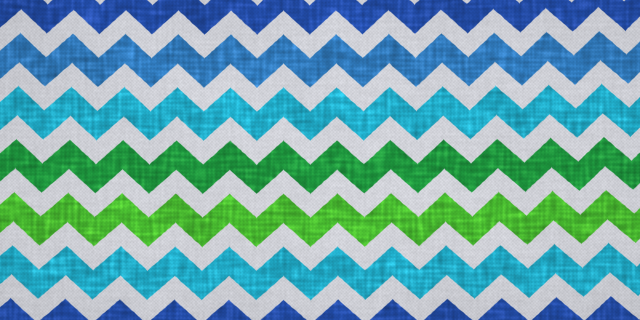
Reproduce this pattern procedurally as a WebGL 1 fragment shader.

```glsl
precision highp float;

uniform vec2 u_resolution;

// Lengths are in canvas heights
const float ZIG_PERIOD = 0.1667;
const float ZIG_HEIGHT = 0.075;
const float ROW_PITCH = 0.1659;
const float BAND_SHARE = 0.55;
const float FIRST_ROW = -0.0586;
const float CENTRE_PEAK = 0.886;

vec2 gradientAt(vec2 cell) {
  float angle = 6.2832 * fract(sin(dot(cell, vec2(127.1, 311.7))) * 43758.5);
  return vec2(cos(angle), sin(angle));
}

float gradientNoise(vec2 p) {
  vec2 i = floor(p);
  vec2 f = fract(p);
  vec2 w = f * f * f * (f * (f * 6.0 - 15.0) + 10.0);
  float a = dot(gradientAt(i), f);
  float b = dot(gradientAt(i + vec2(1.0, 0.0)), f - vec2(1.0, 0.0));
  float c = dot(gradientAt(i + vec2(0.0, 1.0)), f - vec2(0.0, 1.0));
  float d = dot(gradientAt(i + 1.0), f - 1.0);
  return mix(mix(a, b, w.x), mix(c, d, w.x), w.y);
}

// 1 at whole numbers, 0 halfway between them
float triangleWave(float x) {
  return abs(fract(x) - 0.5) * 2.0;
}

// Long thin streaks along both thread directions
float slubs(vec2 p, float along, float across) {
  return gradientNoise(p * vec2(along, across))
       + gradientNoise(p.yx * vec2(along, across) + 37.0);
}

// Crossing threads, alternately over and under
float weave(vec2 p, float threads) {
  vec2 t = sin(p * threads * 6.2832);
  return t.x * t.y;
}

vec3 bandColour(float row) {
  float k = mod(row, 6.0);
  if (k < 0.5) return vec3(0.13, 0.29, 0.64);
  if (k < 1.5) return vec3(0.18, 0.46, 0.71);
  if (k > 2.5 && k < 3.5) return vec3(0.11, 0.56, 0.23);
  if (k > 3.5 && k < 4.5) return vec3(0.27, 0.70, 0.18);
  return vec3(0.12, 0.65, 0.76);
}

// Cloth coordinates: zigzag count across, height measured downward
vec2 drape(vec2 p) {
  float q = p.x - 1.0;
  float spread = 1.004 - 0.044 * (p.y - 0.5);
  float lift = 0.009 * q * q + 0.004 * q;
  return vec2((p.x - CENTRE_PEAK) / (ZIG_PERIOD * spread), 1.0 - p.y + lift);
}

// x: signed distance inside the band, y: row number
vec2 chevronBand(vec2 cloth) {
  float drop = ZIG_HEIGHT * (1.0 - triangleWave(cloth.x));
  float s = (cloth.y - drop - FIRST_ROW) / ROW_PITCH - 0.5 * BAND_SHARE;
  float row = floor(s + 0.5);
  float slope = 2.0 * ZIG_HEIGHT / ZIG_PERIOD;
  float inside = (0.5 * BAND_SHARE - abs(s - row)) * ROW_PITCH;
  return vec2(inside / sqrt(1.0 + slope * slope), row);
}

void main() {
  vec2 p = gl_FragCoord.xy / u_resolution.y;
  float pixel = 1.0 / u_resolution.y;

  // Printed zigzags with slightly uneven ink edges
  vec2 band = chevronBand(drape(p));
  float edge = band.x + 0.0016 * gradientNoise(p * 75.0);
  float ink = smoothstep(-0.8 * pixel, 0.8 * pixel, edge);

  // Linen streaks in the ink, faint on the bare cloth
  float streaks = slubs(p, 9.0, 95.0) + 0.6 * slubs(p + 5.3, 20.0, 48.0);
  float blotch = gradientNoise(p * 6.0);
  vec3 printed = bandColour(band.y) * (1.0 + 0.17 * streaks + 0.08 * blotch);
  printed += vec3(0.05, 0.03, 0.02) * max(streaks, 0.0);
  vec3 bare = vec3(0.80, 0.805, 0.83) * (1.0 + 0.025 * streaks);
  vec3 colour = mix(bare, printed, ink);

  // Fine weave and grain
  float grain = gradientNoise(p * 125.0);
  colour *= 1.0 + 0.025 * weave(p, 100.0) + 0.05 * grain;

  // Soft light with gentle creases, dimmer toward the corners
  vec2 fromCentre = (p - vec2(1.05, 0.55)) * vec2(0.5, 1.0);
  float crease = gradientNoise(vec2(p.x * 3.0 + p.y * 1.5, p.y * 2.0));
  colour *= 1.03 - 0.15 * dot(fromCentre, fromCentre) + 0.03 * crease;

  gl_FragColor = vec4(clamp(colour, 0.0, 1.0), 1.0);
}
```
